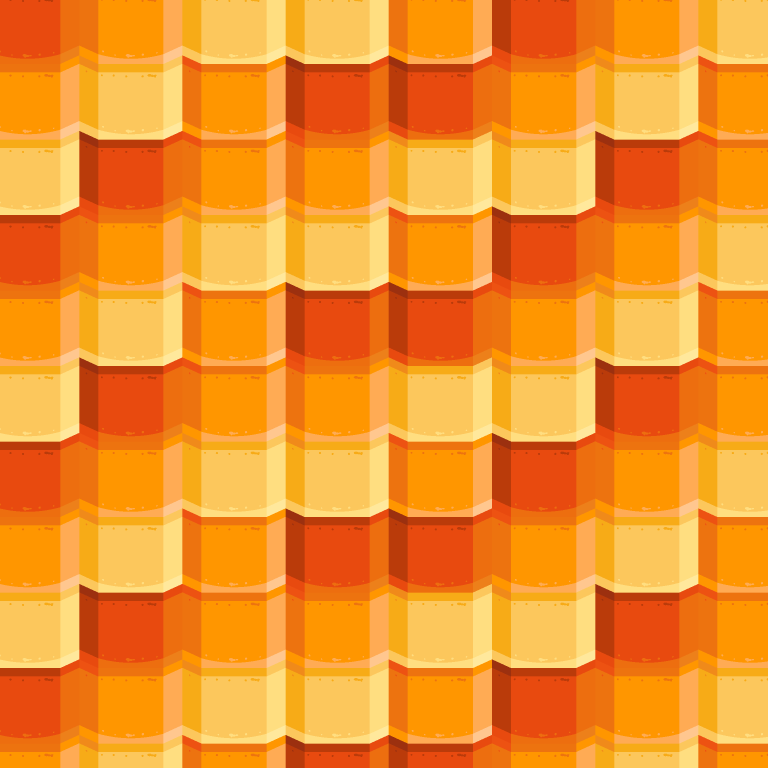
A Shadertoy shader for this pattern:

```glsl
// Overlapping glazed roof tiles in red, orange and yellow with folded sides and specks.

const vec2 TILES = vec2(7.442, 10.172);   // tiles across and down the canvas
const vec2 SHIFT = vec2(0.2326, 0.152);   // part of the first tile that is cut off
const float FOLD = 0.184;                 // width of each slanted side
const float RISE = 0.115;                 // height of the points between columns
const float SHADOW = 0.112;               // depth of the shadow strip
const float ASPECT = 0.732;               // tile height over tile width
const int SAMPLES = 3;

// Glaze of each tile in a block of five columns by three rows
const int GLAZES[15] = int[15](
    0, 1, 2, 2, 1,
    1, 2, 1, 0, 0,
    2, 0, 1, 1, 2);

float hash(float n) {
    return fract(sin(n * 127.1) * 43758.5453);
}

// Five tones of one glaze, from deep shade to glint
vec3 glazeTone(int glaze, int level) {
    vec3 red[5] = vec3[5](
        vec3(0.61, 0.19, 0.06), vec3(0.73, 0.23, 0.04), vec3(0.91, 0.29, 0.06),
        vec3(0.93, 0.43, 0.06), vec3(0.93, 0.50, 0.10));
    vec3 orange[5] = vec3[5](
        vec3(0.93, 0.32, 0.07), vec3(0.93, 0.45, 0.06), vec3(1.00, 0.59, 0.00),
        vec3(1.00, 0.67, 0.33), vec3(1.00, 0.78, 0.56));
    vec3 yellow[5] = vec3[5](
        vec3(0.94, 0.54, 0.10), vec3(0.97, 0.67, 0.09), vec3(0.99, 0.78, 0.36),
        vec3(1.00, 0.87, 0.50), vec3(1.00, 0.91, 0.61));
    return glaze == 0 ? red[level] : glaze == 1 ? orange[level] : yellow[level];
}

bool inEllipse(vec2 p, vec2 radius) {
    return length(p / radius) < 1.0;
}

// Small specks along a line, with one cluster of larger chips
bool speckles(vec2 p, float seed, float clusterX) {
    bool hit = false;
    for (int i = 0; i < 6; i++) {
        float n = float(i) + seed;
        vec2 center = vec2(0.06 + 0.13 * float(i) + 0.06 * hash(n),
                           0.028 * (hash(n + 20.0) - 0.5));
        float radius = mix(0.006, 0.012, hash(n + 40.0));
        hit = hit || inEllipse(p - center, vec2(radius));
    }
    for (int i = 0; i < 3; i++) {
        float k = float(i);
        vec2 center = vec2(clusterX + 0.028 * (k - 1.0), 0.016 * (hash(k + seed) - 0.5));
        hit = hit || inEllipse(p - center, vec2(0.021, 0.013) * (1.0 - 0.2 * k));
    }
    return hit;
}

// Depth of the bright lip: curved on the face, even on the sides
float lipDepth(float x) {
    float bow = clamp((x - 0.5) / (0.5 - FOLD), -1.0, 1.0);
    return 0.07 + 0.06 * bow * bow;
}

vec3 roof(vec2 uv) {
    vec2 grid = vec2(uv.x, 1.0 - uv.y) * TILES + SHIFT;
    float x = fract(grid.x);

    // Bend the rows upward at the column joints
    grid.y += RISE * max(0.0, 1.0 - min(x, 1.0 - x) / FOLD);
    float y = fract(grid.y);
    ivec2 cell = ivec2(mod(floor(grid), vec2(5.0, 3.0)));
    int glaze = GLAZES[cell.y * 5 + cell.x];

    // Left side is dark, right side is light
    int side = x < FOLD ? 0 : x < 1.0 - FOLD ? 1 : 2;

    // Shadow strip above, face between, bright lip below
    float lipTop = 1.0 - lipDepth(x);
    int band = y < SHADOW ? 0 : y < lipTop ? 1 : 2;
    int level = side + band;

    // Dark specks under the shadow, light specks over the lip
    vec2 upper = vec2(x, (y - SHADOW - 0.045) * ASPECT);
    vec2 lower = vec2(x, (y - lipTop + 0.04) * ASPECT);
    if (speckles(upper, 3.0, 0.71)) level--;
    if (side == 1 && speckles(lower, 11.0, 0.50)) level++;

    return glazeTone(glaze, clamp(level, 0, 4));
}

void mainImage(out vec4 fragColor, in vec2 fragCoord) {
    // Average a grid of samples to smooth the edges
    vec3 color = vec3(0.0);
    for (int j = 0; j < SAMPLES; j++) {
        for (int i = 0; i < SAMPLES; i++) {
            vec2 offset = (vec2(i, j) + 0.5) / float(SAMPLES) - 0.5;
            color += roof((fragCoord + offset) / iResolution.y);
        }
    }
    fragColor = vec4(color / float(SAMPLES * SAMPLES), 1.0);
}
```
